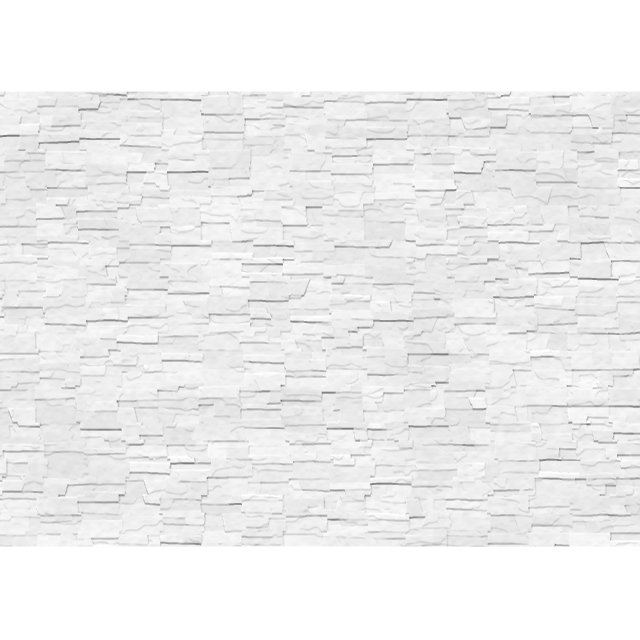
Write a Shadertoy shader that draws this texture.

```glsl
float hash(vec2 p) {
    vec3 q = fract(vec3(p.xyx) * 0.1031);
    q += dot(q, q.yzx + 33.33);
    return fract((q.x + q.y) * q.z);
}

float noise(vec2 p) {
    vec2 i = floor(p), f = fract(p);
    f = f * f * (3.0 - 2.0 * f);
    return mix(mix(hash(i), hash(i + vec2(1, 0)), f.x),
               mix(hash(i + vec2(0, 1)), hash(i + vec2(1, 1)), f.x), f.y);
}

// Relief height in x, stone tint in y
vec2 stone(vec2 p) {
    p.y += 0.0022 * (noise(p * vec2(35, 50)) - 0.5);
    p.x += 0.0020 * (noise(p * vec2(60, 90) + 7.0) - 0.5);

    // Panels with staggered joints and shifted courses
    float band = floor(p.y / 0.0284);
    float x = p.x / 0.064 + 0.35 * (hash(vec2(band, 3.0)) - 0.5) + 20.0;
    float column = floor(x);
    float y = p.y / 0.0284 + 0.4 * hash(vec2(column, 11.0)) + 20.0;
    vec2 cell = vec2(column, floor(y));
    vec2 f = vec2(fract(x), fract(y));

    // Most panels split into thin layers, some layers into short pieces
    float slope = 0.22 * (hash(cell + 5.3) - 0.5);
    float cut = mix(0.28, 0.72, hash(cell + 17.1)) + slope * (f.x - 0.5);
    float layer = step(cut, f.y) * step(hash(cell + 31.7), 0.72);
    vec2 id = cell * 2.0 + vec2(layer, 0.0);
    float side = mix(0.25, 0.75, hash(id + 41.9));
    side += (f.y - 0.5) * 0.35 * (hash(id + 53.2) - 0.5);
    id.y += step(side, f.x) * step(hash(id + 67.4), 0.4);

    // Uneven depth, overhanging lower edge, broken ledges and grain
    float depth = hash(id + 79.6);
    vec2 q = p + 3.0 * vec2(hash(id + 2.2), hash(id + 9.8));
    float ledge = noise(q * vec2(24, 55)) + 0.3 * noise(q * vec2(75, 130));
    float height = depth + 0.16 * (1.0 - f.y);
    height += 0.26 * smoothstep(0.72, 0.78, ledge);
    height += 0.16 * noise(q * vec2(95, 150)) + 0.09 * noise(q * vec2(210, 260));
    float tint = 0.05 * (hash(id + 91.3) - 0.5);
    return vec2(height, tint);
}

// Light from above and slightly from the left
float shade(vec2 p) {
    vec2 here = stone(p);
    float drop = stone(p + vec2(0.0, 0.0031)).x - here.x;
    float flank = stone(p - vec2(0.0022, 0.0)).x - here.x;
    float tone = 0.928 + here.y;
    tone -= 0.35 * max(drop, 0.0) + 0.15 * max(flank, 0.0);
    tone += 0.05 * max(-drop, 0.0) + 0.025 * max(-flank, 0.0);
    tone += 0.035 * (noise(p * vec2(9, 14)) - 0.5);
    tone += 0.035 * (noise(p * vec2(110, 170)) - 0.5);
    return clamp(tone, 0.5, 1.0);
}

void mainImage(out vec4 fragColor, in vec2 fragCoord) {
    vec2 uv = fragCoord / iResolution.y;

    // Soft average over nearby samples
    float wall = 0.0;
    for (int j = 0; j < 3; j++)
        for (int i = 0; i < 3; i++)
            wall += shade(uv + (vec2(i, j) - 1.0) * 0.0007) / 9.0;

    // White margins above and below the wall
    float inside = clamp((0.3555 - abs(uv.y - 0.5015)) * iResolution.y + 0.5, 0.0, 1.0);
    fragColor = vec4(vec3(mix(1.0, wall, inside)), 1.0);
}
```
